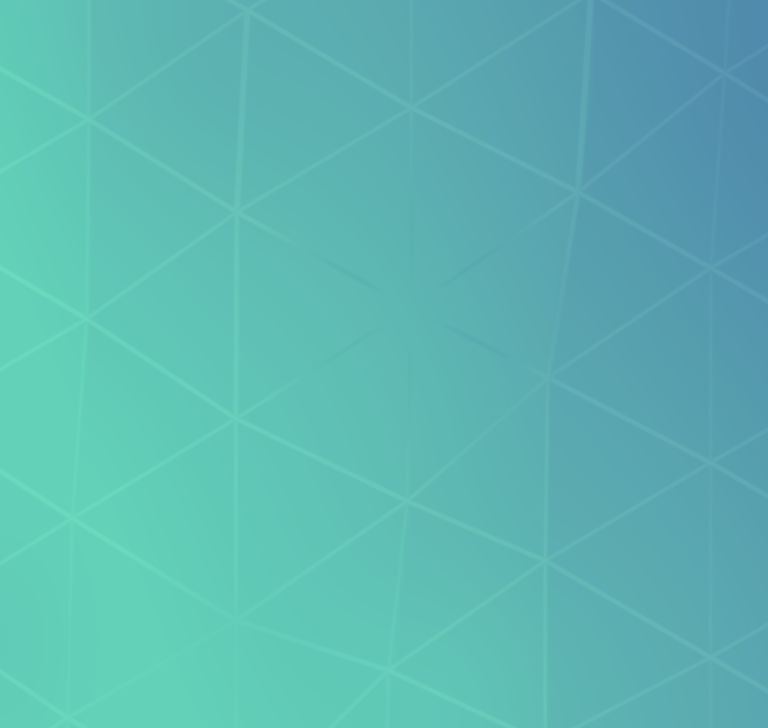
A WebGL 2 fragment shader for this background:

```glsl
#version 300 es
precision highp float;

uniform vec2 u_resolution;
out vec4 outColor;

const int COLUMNS = 7;
const int ROWS = 6;
const vec3 MINT = vec3(0.384, 0.820, 0.722);
const vec3 TEAL = vec3(0.358, 0.680, 0.692);
const vec3 BLUE = vec3(0.312, 0.540, 0.674);
const vec3 EDGE_LIGHT = vec3(0.032, 0.038, 0.022);
const vec3 EDGE_DARK = vec3(0.020, 0.020, 0.008);

// Per column: x at the top, leftward lean, row where it leans
const vec3 LEAN[COLUMNS] = vec3[](
    vec3(-0.112, 0.0, 1.0), vec3(0.122, 0.029, 2.6), vec3(0.346, 0.022, 0.3),
    vec3(0.565, 0.037, 3.5), vec3(0.812, 0.063, 1.3), vec3(1.010, 0.034, 1.1),
    vec3(1.207, 0.0, 1.0));

// Per column: depth of row zero, row pitch, sag, row where it sags
const vec4 SPACING[COLUMNS] = vec4[](
    vec4(0.030, 0.2716, 0.0, 1.0), vec4(-0.110, 0.2740, 0.0, 1.0),
    vec4(0.014, 0.2755, 0.012, 1.5), vec4(-0.127, 0.2750, -0.062, 3.5),
    vec4(-0.018, 0.2514, 0.034, 0.4), vec4(-0.167, 0.2675, 0.0, 1.0),
    vec4(-0.034, 0.2682, 0.0, 1.0));

float ease(float center, float row) {
    return smoothstep(center - 1.0, center + 1.0, row);
}

// Mesh corner for a column and row, rows counted downward
vec2 meshPoint(int column, float row) {
    vec3 lean = LEAN[column];
    vec4 spacing = SPACING[column];
    float x = lean.x - lean.y * ease(lean.z, row);
    float depth = spacing.x + spacing.y * row + spacing.z * ease(spacing.w, row);
    return vec2(x, 1.0 - depth);
}

float segmentDistance(vec2 p, vec2 a, vec2 b) {
    vec2 ap = p - a, ab = b - a;
    return length(ap - ab * clamp(dot(ap, ab) / dot(ab, ab), 0.0, 1.0));
}

float edgeLine(vec2 p, vec2 a, vec2 b, float halfWidth, float pixel) {
    float soft = max(pixel, 0.0024);
    return 1.0 - smoothstep(halfWidth - soft, halfWidth + soft, segmentDistance(p, a, b));
}

float glow(vec2 p, vec2 center, vec2 radius) {
    vec2 q = (p - center) / radius;
    return exp(-dot(q, q));
}

// Shade that starts at a column and fades to its right
float crease(vec2 p, int column, float pixel) {
    float row = (1.0 - p.y - SPACING[column].x) / SPACING[column].y;
    float d = p.x - meshPoint(column, row).x;
    return smoothstep(-pixel, 0.008, d) * exp(-max(d, 0.0) * 8.0);
}

// Blend position from mint to blue
float backdropTone(vec2 p, float pixel) {
    float tone = max(0.81 * p.x + 0.32 * p.y - 0.215, 0.0);
    tone += 0.11 * glow(p, vec2(0.27, 0.92), vec2(0.17, 0.20));
    tone += 0.06 * glow(p, vec2(1.02, 0.85), vec2(0.17, 0.25));
    tone += 0.08 * glow(p, vec2(0.00, 0.12), vec2(0.09, 0.15));
    tone -= 0.14 * glow(p, vec2(0.62, 0.05), vec2(0.17, 0.18));
    tone -= 0.07 * glow(p, vec2(1.00, 0.15), vec2(0.25, 0.30));
    tone -= 0.06 * glow(p, vec2(0.52, 0.48), vec2(0.20, 0.25));
    tone += 0.06 * crease(p, 1, pixel) * smoothstep(0.30, 0.60, p.y);
    tone += 0.06 * crease(p, 4, pixel);
    tone += 0.04 * crease(p, 3, pixel) * (1.0 - smoothstep(0.20, 0.45, p.y));
    return clamp(tone, 0.0, 1.0);
}

vec3 backdropColor(float tone) {
    vec3 nearTeal = mix(MINT, TEAL, min(tone * 2.0, 1.0));
    return mix(nearTeal, BLUE, max(tone * 2.0 - 1.0, 0.0));
}

// Upright and slanted edges of the triangular mesh
float meshEdges(vec2 p, float pixel) {
    float lines = 0.0;
    for (int column = 0; column < COLUMNS; column++) {
        bool odd = column % 2 == 1;
        for (int i = 0; i < ROWS; i++) {
            float row = float(i);
            vec2 corner = meshPoint(column, row);
            float uprightWidth = odd ? 0.0022 : mix(0.0042, 0.0024, min(row * 0.5, 1.0));
            float upright = edgeLine(p, corner, meshPoint(column, row + 1.0), uprightWidth, pixel);
            lines = max(lines, upright * (odd ? 0.5 : 0.85));
            if (column + 1 < COLUMNS) {
                float upperRow = odd ? row - 1.0 : row;
                float rising = edgeLine(p, corner, meshPoint(column + 1, upperRow), 0.0026, pixel);
                float falling = edgeLine(p, corner, meshPoint(column + 1, upperRow + 1.0), 0.0032, pixel);
                lines = max(lines, max(rising * 0.85, falling));
            }
        }
    }
    return lines;
}

void main() {
    vec2 p = gl_FragCoord.xy / u_resolution.y;
    float pixel = 1.0 / u_resolution.y;
    vec3 color = backdropColor(backdropTone(p, pixel));

    // Edges vanish at the hub, turn dark around it and light farther out
    float hubDistance = length(p - meshPoint(3, 2.0));
    float light = smoothstep(0.10, 0.26, hubDistance);
    float dark = smoothstep(0.03, 0.08, hubDistance) * (1.0 - light);
    light *= 1.0 - 0.85 * glow(p, vec2(0.27, 0.08), vec2(0.18, 0.13));
    float lines = meshEdges(p, pixel);
    color += lines * (EDGE_LIGHT * light - EDGE_DARK * dark);
    outColor = vec4(color, 1.0);
}
```
